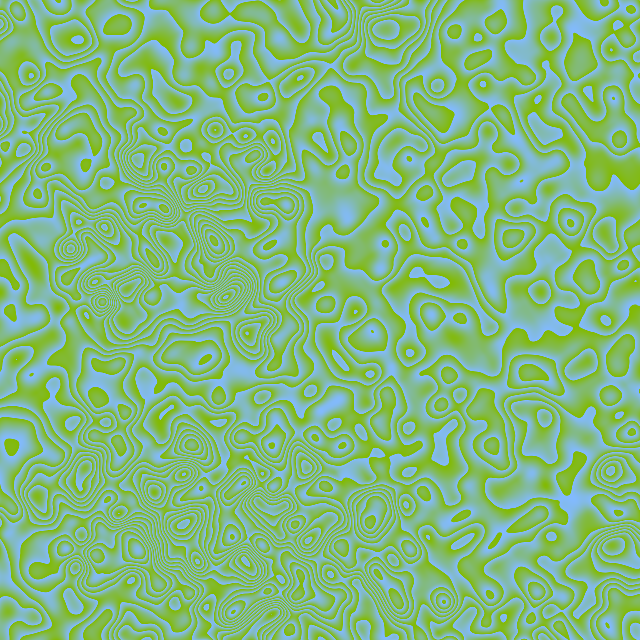
Reproduce this texture procedurally as a three.js fragment shader.

```glsl
// Contour-like sawtooth bands of layered value noise, fading from green to sky blue.
varying vec2 vUv;

const vec2 RED_GREEN = vec2(0.51, 0.73);  // constant channels; blue carries the bands
const float BASE_CELLS = 9.5;             // lattice cells across for the coarsest layer
const int LAYERS = 3;
const float LAYER_SCALE = 1.8;            // how much finer each next layer is
const float LAYER_GAIN = 1.0;             // strength of each finer layer
const float LAYER_TURN = 0.5;             // rotation between layers, in radians
const float CALM_BANDS = 2.5;             // bands per noise unit in open areas
const float DENSE_BANDS = 7.5;            // bands per noise unit in crowded areas
const float DENSITY_CELLS = 5.0;          // size of the crowded patches
const float LEFT_BIAS = 0.38;             // crowding grows towards the left
const float EDGE_WIDTH = 0.0009;          // softness of the band edges
const float SLOPE_STEP = 0.0005;          // distance for measuring the slope

float hash(vec2 cell) {
  vec3 p = fract(cell.xyx * vec3(0.1031, 0.1030, 0.0973));
  p += dot(p, p.yzx + 33.33);
  return fract((p.x + p.y) * p.z);
}

float valueNoise(vec2 p) {
  vec2 cell = floor(p);
  vec2 f = fract(p);
  vec2 blend = f * f * (3.0 - 2.0 * f);
  float low = mix(hash(cell), hash(cell + vec2(1.0, 0.0)), blend.x);
  float high = mix(hash(cell + vec2(0.0, 1.0)), hash(cell + vec2(1.0, 1.0)), blend.x);
  return mix(low, high, blend.y);
}

// Number of bands per noise unit, crowded in some patches
float bandDensity(vec2 uv) {
  float patchiness = valueNoise(uv * DENSITY_CELLS + 41.0) + LEFT_BIAS * (0.5 - uv.x);
  return mix(CALM_BANDS, DENSE_BANDS, smoothstep(0.42, 1.05, patchiness));
}

// Height field whose whole-number levels are the band edges
float height(vec2 uv) {
  mat2 turn = mat2(cos(LAYER_TURN), sin(LAYER_TURN), -sin(LAYER_TURN), cos(LAYER_TURN));
  vec2 p = uv * BASE_CELLS;
  float sum = 0.0;
  float gain = 1.0;
  for (int i = 0; i < LAYERS; i++) {
    sum += gain * (valueNoise(p + 17.0 * float(i) + 50.0) - 0.5);
    gain *= LAYER_GAIN;
    p = turn * p * LAYER_SCALE;
  }
  return sum * bandDensity(uv);
}

// Rising ramp with a short, smooth fall of the given width
float softSawtooth(float level, float width) {
  float phase = fract(level);
  return min(phase / (1.0 - width), (1.0 - phase) / width);
}

void main() {
  float level = height(vUv);
  vec2 slope = vec2(height(vUv + vec2(SLOPE_STEP, 0.0)),
                    height(vUv + vec2(0.0, SLOPE_STEP))) - level;
  float width = clamp(length(slope) / SLOPE_STEP * EDGE_WIDTH, 0.002, 0.5);
  gl_FragColor = vec4(RED_GREEN, softSawtooth(level, width), 1.0);
}
```
